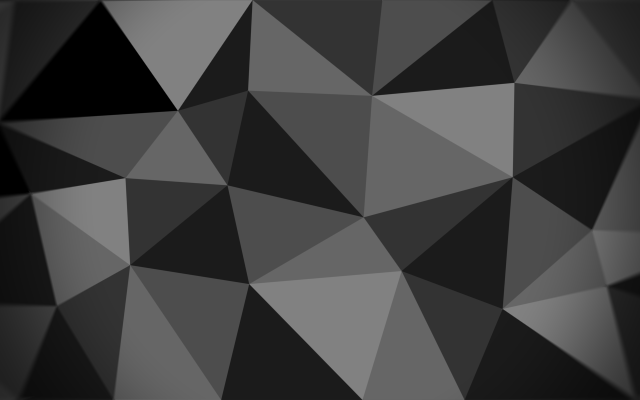
This background is drawn by a Shadertoy shader. Its source:

```glsl
// Grey low-poly mesh of flat triangles, with darker and softer corners.

const vec2 CELL = vec2(0.3, 0.25);   // mesh spacing in canvas heights

vec2 hash2(vec2 id) {
    vec3 q = fract(id.xyx * vec3(0.1031, 0.1030, 0.0973));
    q += dot(q, q.yzx + 33.33);
    return fract((q.xx + q.yz) * q.zy);
}

// Slightly staggered, jittered lattice; every fourth row stays level on the frame
vec2 meshVertex(vec2 id) {
    vec2 jitter = (hash2(id + 17.0) - 0.5) * vec2(0.6, 0.8);
    jitter.y *= step(0.5, mod(id.y, 4.0));
    return (id + vec2(0.25 * mod(id.y, 2.0), 0.0) + jitter) * CELL;
}

float cross2(vec2 a, vec2 b) {
    return a.x * b.y - a.y * b.x;
}

// Signed distance to the line a-b, positive on its left
float edgeDistance(vec2 p, vec2 a, vec2 b) {
    return cross2(b - a, p - a) / length(b - a);
}

float triangleCover(vec2 p, vec2 a, vec2 b, vec2 c, float blur) {
    float inside = min(edgeDistance(p, a, b),
                       min(edgeDistance(p, b, c), edgeDistance(p, c, a)));
    return smoothstep(-blur, blur, inside);
}

// Favours a short diagonal a-c that leaves two well-shaped triangles
float diagonalQuality(vec2 a, vec2 b, vec2 c, vec2 d) {
    return min(cross2(b - a, c - a), cross2(c - a, d - a)) / dot(c - a, c - a);
}

// Two interleaved sets of greys; each step along a row changes the grey
float lowerTone(vec2 id) {
    float pick = fract(dot(id, vec2(0.46, 0.5698)) + 0.35);
    return pick < 0.09 ? 0.0 : pick < 0.54 ? 0.104 : 0.4;
}

float upperTone(vec2 id) {
    float pick = fract(dot(id, vec2(0.42, 0.7549)) + 0.1);
    return pick < 0.39 ? 0.2 : pick < 0.73 ? 0.302 : 0.506;
}

void mainImage(out vec4 fragColor, in vec2 fragCoord) {
    vec2 p = fragCoord / iResolution.y;
    float radius = length(p - 0.5 * iResolution.xy / iResolution.y);
    float blur = 0.7 / iResolution.y + 0.011 * smoothstep(0.58, 0.95, radius);

    // Blend the triangles of the surrounding quads by coverage
    vec2 home = floor(p / CELL);
    float tone = 0.0, total = 0.0;
    for (int j = -1; j <= 1; j++)
    for (int i = -2; i <= 1; i++) {
        vec2 id = home + vec2(i, j);
        vec2 a = meshVertex(id);
        vec2 b = meshVertex(id + vec2(1, 0));
        vec2 c = meshVertex(id + vec2(1, 1));
        vec2 d = meshVertex(id + vec2(0, 1));

        bool splitAC = diagonalQuality(a, b, c, d) > diagonalQuality(b, c, d, a);
        float lower = triangleCover(p, a, b, splitAC ? c : d, blur);
        float upper = triangleCover(p, c, d, splitAC ? a : b, blur);

        tone += lower * lowerTone(id) + upper * upperTone(id);
        total += lower + upper;
    }
    tone /= max(total, 1e-4);

    // Vignette
    tone *= 1.0 - 0.62 * smoothstep(0.55, 0.97, radius);
    fragColor = vec4(vec3(tone), 1.0);
}
```
